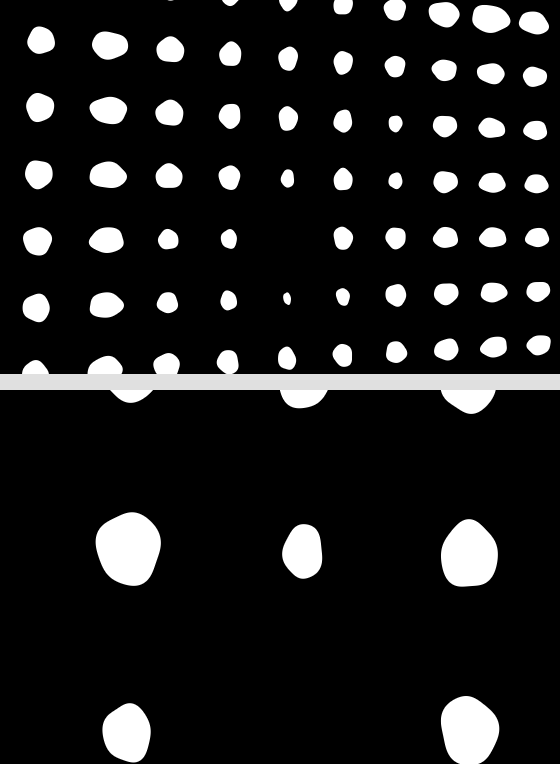
Top: the whole. Bottom: its middle third, enlarged.
Write a Shadertoy shader that draws this pattern.

```glsl
const int COLUMNS = 10;
const int LOWEST_ROW = -2;
const int HIGHEST_ROW = 4;
const vec2 CANVAS = vec2(1.5, 1.0);
const vec3 BACKGROUND = vec3(0.0);
const vec3 DOT_COLOUR = vec3(1.0);

// Half width of the dots in each column
const float HALF_WIDTH[COLUMNS] = float[COLUMNS](
    0.0371, 0.0488, 0.0371, 0.0293, 0.0254,
    0.0254, 0.0283, 0.0332, 0.0361, 0.0322);

vec2 hash22(vec2 p) {
    vec3 q = fract(p.xyx * vec3(0.1031, 0.1030, 0.0973));
    q += dot(q, q.yzx + 33.33);
    return fract((q.xx + q.yz) * q.zy);
}

vec2 rotate(vec2 p, float angle) {
    float c = cos(angle), s = sin(angle);
    return vec2(c * p.x + s * p.y, c * p.y - s * p.x);
}

float bump(vec2 cell, vec2 centre, vec2 falloff) {
    vec2 d = cell - centre;
    return exp(-dot(d * d, falloff));
}

// Grid in mild perspective: rows and columns close up to the right
vec2 dotCentre(vec2 cell) {
    float i = cell.x, k = cell.y;
    float x = 0.0996 + 0.1826 * i - 0.00375 * i * i;
    x += 0.008 * exp(-2.0 * (i - 1.0) * (i - 1.0));
    x += k * (0.0031 - 0.0006 * i);
    float base = 0.3555 + 0.00215 * i - 0.000127 * i * i;
    float spacing = 0.1787 - 0.00508 * i + 0.000129 * i * i;
    return vec2(x, base + k * spacing);
}

// Dots shrink around a few spots, vanish at one and swell at the top right
float dotScale(vec2 cell) {
    float scale = 1.0;
    scale -= 1.10 * bump(cell, vec2(4.0, -0.15), vec2(4.0, 1.0));
    scale -= 0.40 * bump(cell, vec2(2.5, -0.45), vec2(0.8, 1.0));
    scale -= 0.42 * bump(cell, vec2(6.0, 1.5), vec2(4.0, 1.0));
    scale -= 0.30 * bump(cell, vec2(5.0, -1.0), vec2(4.0));
    scale += 0.45 * bump(cell, vec2(8.0, 4.0), vec2(0.7, 4.0));
    return scale;
}

// Approximate distance to an ellipse with an uneven outline
float blobDistance(vec2 p, vec2 halfSize, vec2 seed) {
    vec2 q = p / halfSize;
    float r = max(length(q), 0.001);
    float angle = atan(q.y, q.x + 1e-6);
    vec2 phase = 6.2832 * seed;
    float outline = 1.0 + 0.045 * cos(3.0 * angle + phase.x)
                        + 0.025 * cos(5.0 * angle + phase.y);
    return (r - outline) * r / max(length(q / halfSize), 0.001);
}

float dotCoverage(vec2 p, vec2 cell, float halfWidth, float pixel) {
    float scale = dotScale(cell);
    if (scale < 0.15) return 0.0;
    vec2 seed = hash22(cell + 17.0);
    float halfHeight = 0.0371 - 0.00127 * cell.x;
    vec2 halfSize = vec2(halfWidth * scale, halfHeight * pow(scale, 0.75));
    halfSize *= 0.97 + 0.06 * seed.yx;
    float tilt = 0.08 * (1.0 - cell.y) + 0.2 * (seed.x - 0.5);
    float d = blobDistance(rotate(p - dotCentre(cell), tilt), halfSize, seed);
    return clamp(0.5 - d / pixel, 0.0, 1.0);
}

void mainImage(out vec4 fragColor, in vec2 fragCoord) {
    vec2 p = fragCoord / iResolution.xy * CANVAS;
    float pixel = CANVAS.y / iResolution.y;
    float coverage = 0.0;
    for (int i = 0; i < COLUMNS; i++) {
        for (int k = LOWEST_ROW; k <= HIGHEST_ROW; k++) {
            vec2 cell = vec2(float(i), float(k));
            coverage = max(coverage, dotCoverage(p, cell, HALF_WIDTH[i], pixel));
        }
    }
    fragColor = vec4(mix(BACKGROUND, DOT_COLOUR, coverage), 1.0);
}
```
